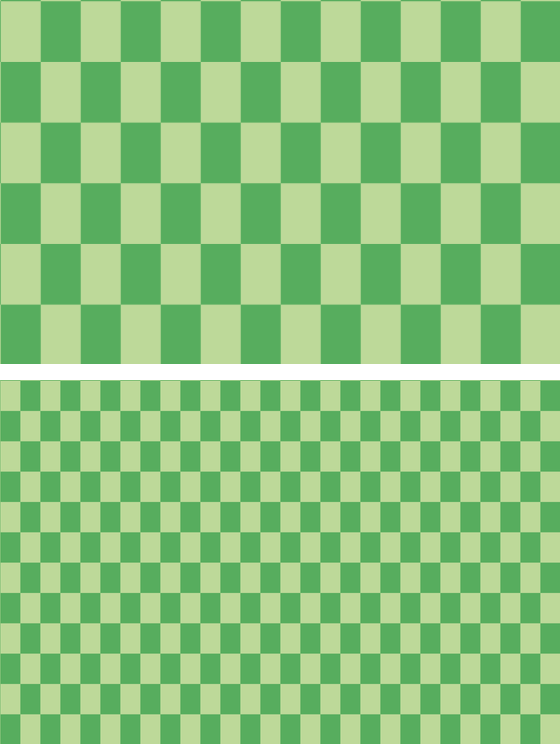
Top: one tile. Bottom: repeated 2 by 2.
Reproduce this pattern procedurally as a Shadertoy shader.

```glsl
// A two-tone green checkerboard of tall cells, 14 across and 6 down.
// Two box-filtered square waves are multiplied to give the alternating sign;
// both cell counts are even, so the board wraps on every side.

// Square wave in -1..1 with edges at the integers, smoothed over one pixel.
vec2 squareWave(vec2 cell, vec2 pixel) {
    vec2 edgeDistance = 0.5 - abs(mod(cell + 0.5, 2.0) - 1.0);
    return clamp(2.0 * edgeDistance / pixel, -1.0, 1.0);
}

void mainImage(out vec4 fragColor, in vec2 fragCoord) {
    // Cell coordinates, nudged so thin slivers wrap at the left and top
    vec2 cellCount = vec2(14.0, 6.0);
    vec2 cell = fragCoord / iResolution.xy * cellCount + vec2(-0.018, 0.021);

    // Checker sign: +1 on dark cells, -1 on light cells
    vec2 wave = squareWave(cell, cellCount / iResolution.xy);
    float checker = wave.x * wave.y;

    // Colours
    vec3 paleGreen = vec3(0.74, 0.85, 0.60);
    vec3 leafGreen = vec3(0.34, 0.68, 0.37);
    fragColor = vec4(mix(paleGreen, leafGreen, 0.5 + 0.5 * checker), 1.0);
}
```
